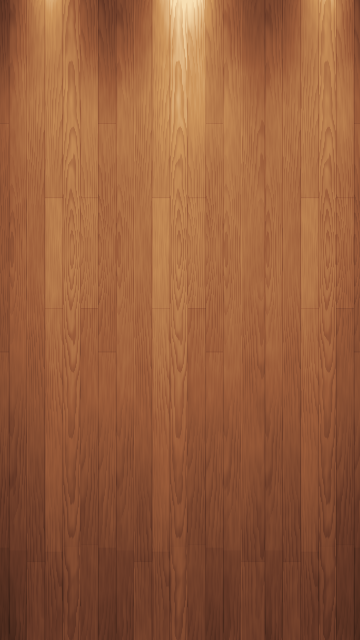
This texture is drawn by a Shadertoy shader. Its source:

```glsl
// Vertical wood planks with mirrored cathedral grain, lit from above by three spotlights.

// Layout, in canvas widths (x) and canvas heights (y)
const float PLANK_WIDTH = 0.0496;
const float FIRST_SEAM = 0.0255;
const float RESTART_SEAM = 0.736;   // the plank group starts over here
const float LAST_PLANK = 13.0;      // wider plank just before the restart
const float GROUP_SIZE = 6.0;
const float MIRROR_Y = 0.61;
const float SEAM_WIDTH = 0.0026;
const float JOINT_WIDTH = 0.0013;
const vec2 FIBRE_SCALE = vec2(125.0, 26.0);

// Strengths
const float GRAIN_DEPTH = 0.36;
const float FIBRE_DEPTH = 0.21;
const float BOARD_TONE = 0.10;
const float GROUP_TONE = 0.17;
const float BLOTCH_DEPTH = 0.09;
const float SEAM_DEPTH = 0.36;

// Spotlights
const float SPOT_FIRST = 0.135;
const float SPOT_STEP = 0.385;
const float SPOT_REACH = 0.125;

// Colours from shadow to glow
const vec3 SHADOW = vec3(0.40, 0.22, 0.15);
const vec3 WOOD = vec3(0.61, 0.36, 0.225);
const vec3 HONEY = vec3(0.80, 0.58, 0.355);
const vec3 GLOW = vec3(0.97, 0.87, 0.70);

float hash(vec2 p) {
    p = fract(p * vec2(0.1031, 0.1137));
    p += dot(p, p.yx + 33.33);
    return fract((p.x + p.y) * p.x * 97.3);
}

// Distance to the nearest scattered point
float cellular(vec2 p) {
    vec2 cell = floor(p);
    float nearest = 2.0;
    for (int j = -1; j <= 1; j++)
        for (int i = -1; i <= 1; i++) {
            vec2 c = cell + vec2(i, j);
            vec2 point = c + vec2(hash(c), hash(c + 57.0));
            nearest = min(nearest, length(p - point));
        }
    return nearest;
}

// Layered sines, used to bend rings and to blotch the wood
float wobble(vec2 p, float seed) {
    float sum = 0.0, amp = 0.5;
    for (int i = 0; i < 4; i++) {
        sum += amp * sin(p.x + seed + 1.7 * sin(p.y + seed * 2.3));
        p = mat2(1.5, 0.6, -0.5, 1.9) * p;
        amp *= 0.55;
    }
    return sum;
}

// Growth rings: nested arches, wider apart away from the mirror line
float grain(float u, float y, float id) {
    bool arched = id == 3.0;
    float seed = hash(vec2(id + 3.0, 8.0));
    float m = sqrt(pow(y - MIRROR_Y, 2.0) + 0.0002);
    float centre = arched ? 0.0 : (seed < 0.5 ? -0.5 : 0.5) * (0.6 + seed);
    float rings = 13.0 * sqrt(m + 0.6 * pow(u - centre, 2.0));
    rings += 0.5 * wobble(vec2(u * 3.0, m * 24.0), seed * 20.0);
    float saw = fract(rings);
    float line = smoothstep(0.3, 0.9, saw) * (1.0 - smoothstep(0.9, 1.0, saw));
    float patchy = 0.6 + 0.4 * sin(m * 21.0 + seed * 17.0);
    return line * (arched ? 1.1 : 0.8 * patchy);
}

// Smooth line of given width, never thinner than a pixel
float stroke(float d, float width, float px) {
    float w = max(width, px);
    return (1.0 - smoothstep(0.25 * w, 0.5 * w + 0.5 * px, abs(d))) * width / w;
}

// Overall brightness: falloff to the edges plus the spot cones
float lighting(vec2 uv) {
    float t = 0.06 + 1.24 * smoothstep(-0.06, 0.60, uv.y);
    t -= 0.95 * smoothstep(0.80, 1.02, uv.y);
    t -= 0.40 * pow(abs(2.0 * uv.x - 1.0), 3.0);
    float drop = 1.0 - uv.y;
    for (int i = 0; i < 3; i++) {
        float power = i == 1 ? 2.75 : 1.9;
        float spread = (i == 1 ? 0.10 : 0.078) + 0.30 * drop;
        float dx = (uv.x - SPOT_FIRST - SPOT_STEP * float(i)) / spread;
        t += power * exp(-dx * dx - drop / SPOT_REACH);
    }
    return t;
}

vec3 woodRamp(float t) {
    vec3 c = mix(SHADOW * 0.5, SHADOW, clamp(t + 1.0, 0.0, 1.0));
    c = mix(c, WOOD, clamp(t, 0.0, 1.0));
    c = mix(c, HONEY, clamp(t - 1.0, 0.0, 1.0));
    return mix(c, GLOW, clamp(t - 2.0, 0.0, 1.0));
}

void mainImage(out vec4 fragColor, in vec2 fragCoord) {
    vec2 uv = fragCoord / iResolution.xy, px = 1.0 / iResolution.xy;

    // Plank index and position across it
    bool restarted = uv.x > RESTART_SEAM;
    float p = (uv.x - (restarted ? RESTART_SEAM : FIRST_SEAM)) / PLANK_WIDTH;
    float plank = restarted ? floor(p) : min(floor(p), LAST_PLANK);
    float id = mod(plank, GROUP_SIZE), u = p - plank - 0.5;

    // Butt joints split some planks into boards
    vec2 ends = id == 5.0 ? vec2(0.45, 0.807) : vec2(0.518, 0.691);
    float low = 0.115 + 0.04 * hash(vec2(id, 21.0));
    float board = step(low, uv.y), joint = 0.3 * stroke(uv.y - low, JOINT_WIDTH, px.y);
    if (id == 2.0 || id > 3.5) {
        board += step(ends.x, uv.y) + step(ends.y, uv.y);
        joint += stroke(uv.y - ends.x, JOINT_WIDTH, px.y) + stroke(uv.y - ends.y, JOINT_WIDTH, px.y);
    }

    // Seams: dark, except a pale one beside the second plank
    float right = restarted || plank < LAST_PLANK ? 0.5 : (RESTART_SEAM - FIRST_SEAM) / PLANK_WIDTH - LAST_PLANK - 0.5;
    float leftSeam = stroke((u + 0.5) * PLANK_WIDTH, SEAM_WIDTH, px.x);
    float rightSeam = stroke((u - right) * PLANK_WIDTH, SEAM_WIDTH, px.x);
    float seam = id == 1.0 ? rightSeam - 0.6 * leftSeam : max(leftSeam, rightSeam);

    // Combine light, plank tones, rings and fibres
    float t = lighting(uv);
    t -= GROUP_TONE * cos((id + 0.5) / GROUP_SIZE * 6.2832);
    t += BOARD_TONE * sin(id * 2.4 + board * 1.9);
    t += BLOTCH_DEPTH * wobble(vec2(u * 2.0, uv.y * 15.0), plank * 1.7);
    t -= GRAIN_DEPTH * (grain(u, uv.y, id) - 0.25);
    t += FIBRE_DEPTH * (cellular(uv * FIBRE_SCALE) - 0.5);
    t -= SEAM_DEPTH * (seam + 0.6 * joint);
    fragColor = vec4(woodRamp(t), 1.0);
}
```
